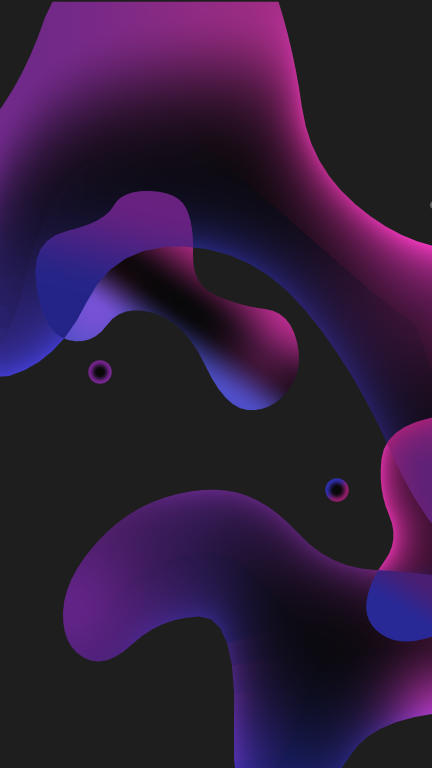
Write a Shadertoy shader that draws this background.

```glsl
// Translucent liquid blobs in magenta, violet and blue on a charcoal ground.
// Each blob is a closed quadratic B-spline turned into a distance field, then
// painted with soft glows, lit rims and a veil where it overlaps another blob.

const int KNOTS = 15;
const int STEPS = 6;
const vec2 CANVAS = vec2(432.0, 768.0); // layout units, y measured downward
const vec3 GROUND = vec3(0.118);
const vec3 CORE = vec3(0.03, 0.03, 0.035);
const vec3 PINK = vec3(0.64, 0.13, 0.47);
const vec3 VIOLET = vec3(0.41, 0.13, 0.50);
const vec3 BLUE = vec3(0.15, 0.15, 0.56);

// Signed distance in x, outward direction in yz.
vec3 outline(vec2 p, vec2 knot[KNOTS]) {
    float best = 1e9;
    vec2 nearest = vec2(0.0);
    bool inside = false;
    vec2 a = 0.5 * (knot[KNOTS - 1] + knot[0]);
    for (int i = 0; i < KNOTS; i++) {
        vec2 start = a;
        vec2 end = 0.5 * (knot[i] + knot[(i + 1) % KNOTS]);
        for (int k = 1; k <= STEPS; k++) {
            float t = float(k) / float(STEPS);
            vec2 b = mix(mix(start, knot[i], t), mix(knot[i], end, t), t);
            vec2 e = b - a, w = p - a;
            vec2 q = w - e * clamp(dot(w, e) / dot(e, e), 0.0, 1.0);
            if (dot(q, q) < best) { best = dot(q, q); nearest = q; }
            if ((a.y > p.y) != (b.y > p.y) && w.x < e.x * w.y / e.y) inside = !inside;
            a = b;
        }
    }
    float side = inside ? -1.0 : 1.0;
    return vec3(side * sqrt(best), side * nearest / max(sqrt(best), 1e-4));
}

float cover(float d, float pixel) { return clamp(0.5 - d / pixel, 0.0, 1.0); }

float glow(vec2 p, vec2 center, float radius) {
    vec2 q = (p - center) / radius;
    return exp(-dot(q, q));
}

// Light along the edge: one colour on upward sides, another on downward sides.
vec3 rim(vec3 shape, vec3 upper, vec3 lower, float width) {
    return mix(upper, lower, smoothstep(-0.2, 0.5, shape.z)) * exp(-abs(shape.x) / width);
}

vec3 bead(vec3 base, vec2 q, vec3 upper, vec3 lower, float pixel) {
    float r = length(q);
    vec3 edge = mix(upper, lower, smoothstep(-9.0, 9.0, q.x + q.y));
    return mix(base, mix(CORE, edge, smoothstep(3.0, 11.0, r)), cover(r - 11.7, pixel));
}

vec3 paintCanopy(vec2 p, vec3 shape) {
    float fall = max(p.y - 120.0 * exp(-p.x / 70.0), 0.0) / 90.0;
    vec3 top = mix(VIOLET, vec3(0.58, 0.14, 0.47), smoothstep(20.0, 290.0, p.x));
    vec3 hot = PINK * smoothstep(150.0, 320.0, p.x) * smoothstep(-20.0, 130.0, p.y);
    vec3 cool = BLUE * mix(0.95, 0.5, p.x / CANVAS.x);
    vec3 c = CORE + top * exp(-fall * fall) + rim(shape, hot, cool, 27.0);
    c += vec3(0.29, 0.06, 0.25) * glow(p, vec2(455, 265), 110.0);
    return c + vec3(0.11, 0.08, 0.32) * glow(p, vec2(5, 320), 105.0);
}

vec3 paintWave(vec2 p, vec3 shape) {
    vec3 c = CORE + rim(shape, VIOLET * 0.7, BLUE * 0.55, 24.0) * smoothstep(30.0, 220.0, p.x);
    c += vec3(0.33, 0.10, 0.46) * glow(p, vec2(70, 615), 105.0);
    c += vec3(0.07, 0.04, 0.16) * glow(p, vec2(200, 540), 80.0);
    c += vec3(0.06, 0.08, 0.34) * glow(p, vec2(250, 790), 90.0);
    c += vec3(0.25, 0.04, 0.16) * glow(p, vec2(440, 565), 60.0);
    return c + vec3(0.55, 0.11, 0.42) * glow(p, vec2(445, 715), 58.0);
}

vec3 paintDrop(vec2 p) {
    float s = dot(p - vec2(190, 308), vec2(0.57, -0.82));
    vec3 c = CORE + PINK * smoothstep(0.0, 62.0, s);
    c += vec3(0.24, 0.27, 0.72) * smoothstep(5.0, 52.0, -s);
    c += vec3(0.27, 0.06, 0.22) * glow(p, vec2(272, 350), 45.0);
    return c + vec3(0.20, 0.02, 0.08) * glow(p, vec2(95, 310), 40.0);
}

void mainImage(out vec4 fragColor, in vec2 fragCoord) {
    vec2 uv = fragCoord / iResolution.xy;
    vec2 p = vec2(uv.x, 1.0 - uv.y) * CANVAS;
    float pixel = CANVAS.x / iResolution.x;

    vec3 canopy = outline(p, vec2[KNOTS](vec2(262, -50), vec2(294, 50), vec2(310, 165),
        vec2(400, 243), vec2(500, 255), vec2(520, 600), vec2(425, 530), vec2(355, 370),
        vec2(255, 250), vec2(115, 243), vec2(58, 362), vec2(-40, 390), vec2(-40, 160),
        vec2(24, 80), vec2(66, -45)));
    vec3 drop = outline(p, vec2[KNOTS](vec2(29, 240), vec2(105, 222), vec2(122, 190),
        vec2(178, 192), vec2(194, 224), vec2(192, 285), vec2(240, 306), vec2(290, 312),
        vec2(304, 372), vec2(270, 412), vec2(225, 408), vec2(185, 322), vec2(122, 304),
        vec2(92, 346), vec2(44, 334)));
    vec3 wave = outline(p, vec2[KNOTS](vec2(64, 580), vec2(125, 510), vec2(205, 485),
        vec2(268, 500), vec2(330, 568), vec2(420, 572), vec2(520, 590), vec2(500, 705),
        vec2(370, 722), vec2(330, 790), vec2(230, 840), vec2(238, 615), vec2(160, 618),
        vec2(105, 670), vec2(62, 645)));
    vec3 bulb = outline(p, vec2[KNOTS](vec2(385, 428), vec2(378, 490), vec2(400, 540),
        vec2(369, 582), vec2(364, 622), vec2(398, 646), vec2(450, 632), vec2(510, 610),
        vec2(550, 580), vec2(570, 540), vec2(575, 500), vec2(570, 460), vec2(550, 425),
        vec2(510, 408), vec2(475, 408)));

    // Large shapes behind
    float inCanopy = cover(canopy.x, pixel) * smoothstep(1.0, 2.5, p.y);
    float inWave = cover(wave.x, pixel);
    vec3 color = mix(GROUND, paintCanopy(p, canopy), inCanopy);
    color = mix(color, paintWave(p, wave), inWave);

    // Central drop, veiled over the canopy
    vec3 veil = mix(VIOLET, BLUE * 0.95, smoothstep(190.0, 300.0, p.y + 0.25 * (100.0 - p.x)));
    color = mix(color, mix(paintDrop(p), veil, inCanopy), cover(drop.x, pixel));

    // Right bulb, veiled over both large shapes
    vec3 flesh = CORE + PINK * exp(-abs(bulb.x) / 20.0) + vec3(0.14, 0.02, 0.11);
    flesh = mix(flesh, BLUE, smoothstep(560.0, 610.0, p.y));
    vec3 upperVeil = mix(vec3(0.33, 0.13, 0.46), PINK, exp(-abs(bulb.x) / 22.0));
    vec3 lowerVeil = mix(vec3(0.29, 0.12, 0.45), BLUE * 1.05, smoothstep(570.0, 620.0, p.y + 0.6 * (410.0 - p.x)));
    flesh = mix(mix(flesh, upperVeil, inCanopy), lowerVeil, inWave);
    color = mix(color, flesh, cover(bulb.x, pixel));

    // Small beads and a pale dot on the right border
    color = bead(color, p - vec2(100, 372), VIOLET * 1.1, VIOLET * 1.15, pixel);
    color = bead(color, p - vec2(337, 490), BLUE * 1.2, PINK * 0.9, pixel);
    color = mix(color, vec3(0.4), cover(length(p - vec2(434, 205)) - 4.0, pixel));
    fragColor = vec4(color, 1.0);
}
```
